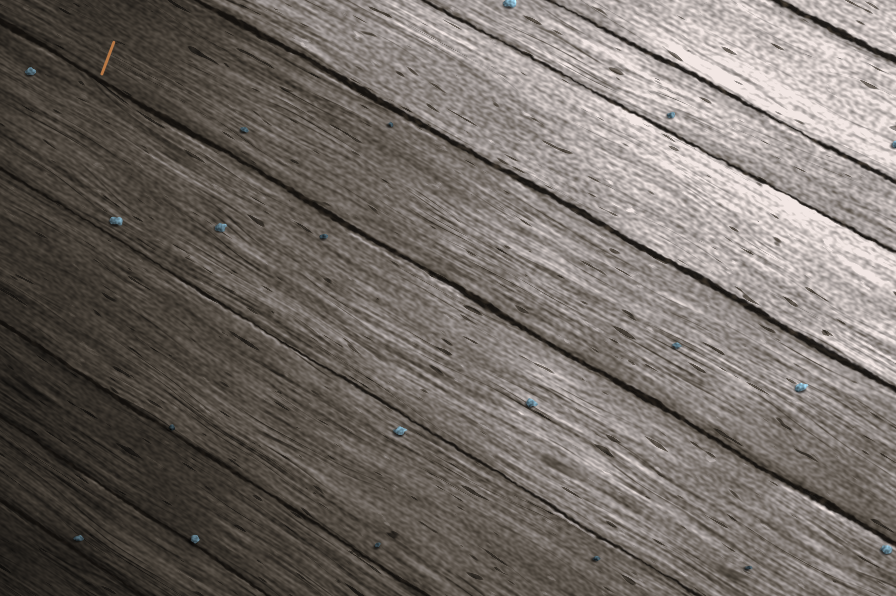
Reproduce this texture procedurally as a Shadertoy shader.

```glsl
// Worn diagonal floorboards with dark gaps, raised grain and scattered blue grit.

// Each gap: offset across the floor, half width, tone of the board below it.
const int GAP_COUNT = 9;
const vec3 GAPS[GAP_COUNT] = vec3[GAP_COUNT](
    vec3(-0.657, 0.0065, 1.04), vec3(-0.483, 0.0040, 0.98), vec3(-0.382, 0.0028, 1.10),
    vec3(-0.187, 0.0062, 0.88), vec3( 0.036, 0.0060, 1.03), vec3( 0.282, 0.0030, 0.98),
    vec3( 0.540, 0.0042, 0.86), vec3( 0.700, 0.0036, 0.92), vec3( 0.838, 0.0055, 0.82));

float hash(vec2 p) {
    vec3 q = fract(p.xyx * vec3(0.1031, 0.1030, 0.0973));
    q += dot(q, q.yzx + 33.33);
    return fract((q.x + q.y) * q.z);
}

vec2 hash2(vec2 p) { return vec2(hash(p), hash(p + 47.3)); }

float cornerSlope(vec2 cell, vec2 corner, vec2 f) {
    float angle = 6.2832 * hash(cell + corner);
    return dot(vec2(cos(angle), sin(angle)), f - corner);
}

// Gradient noise, roughly -0.7 to 0.7
float noise(vec2 p) {
    vec2 i = floor(p), f = fract(p);
    vec2 w = f * f * f * (f * (f * 6.0 - 15.0) + 10.0);
    vec2 e = vec2(0.0, 1.0);
    return mix(mix(cornerSlope(i, e.xx, f), cornerSlope(i, e.yx, f), w.x),
               mix(cornerSlope(i, e.xy, f), cornerSlope(i, e.yy, f), w.x), w.y);
}

float fbm(vec2 p) {
    float sum = 0.0, gain = 1.0;
    for (int i = 0; i < 4; i++) {
        sum += gain * noise(p);
        p = p * 2.03 + 17.1;
        gain *= 0.55;
    }
    return sum;
}

// Thin lines where the noise crosses zero
float crease(vec2 p, float width) { return 1.0 - smoothstep(0.0, width, abs(noise(p))); }

float segmentDistance(vec2 p, vec2 a, vec2 b) {
    vec2 d = b - a;
    return length(p - a - d * clamp(dot(p - a, d) / dot(d, d), 0.0, 1.0));
}

// Floor coordinates: x along the boards, y across them; the boards fan out slightly
vec2 floorCoords(vec2 p) {
    return vec2(p.x * 0.87 + (1.0 - p.y) * 0.5,
                (1.0 - p.y - 0.58 * p.x) / (1.0 + 0.115 * p.x));
}

// Bulges the grain around a knot
float knotBulge(vec2 q, vec2 centre) {
    vec2 d = (q - centre) * vec2(9.0, 22.0);
    return d.y * exp(-dot(d, d));
}

// Brightness of bare wood: rings, fibres, wear and open checks
float woodTone(vec2 q, float board) {
    vec2 s = q + vec2(board * 7.31, board * 3.17);
    float bulge = knotBulge(q, floorCoords(vec2(1.46, 0.82)))
                + knotBulge(q, floorCoords(vec2(0.10, 0.88)));
    float warp = 2.6 * noise(s * vec2(1.7, 7.0)) + 0.7 * noise(s * vec2(6.0, 24.0)) - 3.0 * bulge;
    float rings = noise(vec2(s.x * 1.6, s.y * 98.0 + warp));
    float fibres = noise(vec2(s.x * 13.0, s.y * 215.0 + 2.0 * warp));
    float streaks = noise(vec2(s.x * 1.1, s.y * 24.0 + warp * 0.5));
    float wear = fbm(s * vec2(3.0, 6.0));
    float pits = noise(s * vec2(95.0, 190.0));
    float relief = mix(0.35, 1.0, smoothstep(-0.35, 0.3, wear + 0.35 * q.y));
    float tone = 1.04 + relief * (0.60 * rings + 0.50 * fibres) + 0.20 * streaks
               + 0.22 * wear + 0.38 * pits;

    // Long hairlines between rings, short splits and ragged chips
    float broken = smoothstep(-0.1, 0.25, noise(s * vec2(7.0, 30.0)));
    float hairline = crease(vec2(s.x * 1.3, s.y * 52.0 + warp), 0.10) * broken * relief;
    float ragged = 0.25 * noise(s * vec2(40.0, 120.0));
    float splits = noise(vec2(s.x * 13.0, s.y * 105.0 + warp)) + ragged;
    float chips = fbm(s * vec2(16.0, 48.0) + 5.0) + ragged;
    tone *= 1.0 - 0.42 * hairline;
    tone *= 1.0 - 0.50 * smoothstep(0.42, 0.52, splits);
    tone *= 1.0 - 0.45 * smoothstep(0.72, 0.85, chips);
    return tone * (1.0 + 0.22 * smoothstep(0.55, 0.75, -chips));
}

// Light falling from the upper right
float daylight(vec2 p) {
    return 0.03 + 0.79 * exp(-0.88 * pow(distance(p, vec2(1.35, 0.86)), 1.5));
}

// Warm brown shadows turning to pinkish grey highlights
vec3 woodColour(float tone) {
    float pale = smoothstep(0.2, 0.65, tone);
    return tone * vec3(1.0, 0.90 + 0.055 * pale, 0.78 + 0.16 * pale);
}

// Scattered stones, one at most per jittered cell, each with a small shadow
vec3 addGrit(vec3 col, vec2 p, float light, float px) {
    vec2 cell = floor(p * 4.2);
    vec2 centre = (cell + 0.15 + 0.7 * hash2(cell + 9.0)) / 4.2;
    float size = hash(cell + 71.0);
    float radius = (hash(cell + 23.0) < 0.8) ? mix(0.004, 0.010, size * size) : -0.03;
    vec2 d = (p - centre) * vec2(0.85, 1.15);
    float shadow = length(d + vec2(0.002, 0.003)) - radius;
    float stone = length(d) + 0.005 * noise(p * 120.0) - radius;
    col *= 1.0 - 0.65 * smoothstep(0.003, -0.003, shadow);
    float facet = 0.35 + 0.75 * size + 35.0 * (d.x + d.y) + 0.5 * noise(p * 220.0);
    vec3 blue = vec3(0.46, 0.60, 0.67) * facet * (0.55 + 0.8 * light);
    return mix(col, blue, smoothstep(px, -px, stone));
}

void mainImage(out vec4 fragColor, in vec2 fragCoord) {
    vec2 p = fragCoord / iResolution.y;
    float px = 0.7 / iResolution.y;
    vec2 q = floorCoords(p);
    float light = daylight(p);

    // Find the board, its nearby gaps and the pale splintered lips below them
    float edge = q.y + 0.005 * noise(vec2(q.x * 5.0, q.y * 4.0))
               + 0.0025 * noise(q * 45.0) + 0.002 * noise(q * 120.0);
    float board = 0.0, boardTone = 1.05, gap = 0.0, shade = 0.0, lip = 0.0;
    for (int i = 0; i < GAP_COUNT; i++) {
        float d = (edge - GAPS[i].x) * 0.87;
        float halfWidth = GAPS[i].y * (0.75 + 0.7 * noise(vec2(q.x * 9.0, float(i) * 3.3)));
        if (d > 0.0) { board = float(i + 1); boardTone = GAPS[i].z; }
        gap = max(gap, smoothstep(halfWidth + px, halfWidth - 2.0 * px, abs(d)));
        shade = max(shade, exp(-abs(d) / (GAPS[i].y * 1.7)));
        float worn = smoothstep(0.0, 0.35, noise(vec2(q.x * 6.0, float(i) * 5.7)) + 0.06);
        lip = max(lip, worn * exp(-pow((d - GAPS[i].y * 1.4) / 0.0025, 2.0)));
    }

    float tone = light * boardTone * woodTone(q, board);
    tone *= (1.0 - 0.32 * shade) * (1.0 + 0.6 * lip);
    vec3 col = woodColour(clamp(tone, 0.035, 0.95));
    float debris = max(noise(q * vec2(70.0, 110.0)), 0.0);
    vec3 gapColour = vec3(0.06, 0.05, 0.04) + vec3(0.40, 0.34, 0.27) * light * debris;
    col = mix(col, gapColour, gap * 0.9);
    col = addGrit(col, p, light, px);

    // One loose orange splinter
    float splinter = segmentDistance(p, vec2(0.171, 0.876), vec2(0.191, 0.929)) - 0.0024;
    col = mix(col, vec3(0.72, 0.47, 0.27), smoothstep(px, -px, splinter));
    fragColor = vec4(col, 1.0);
}
```
